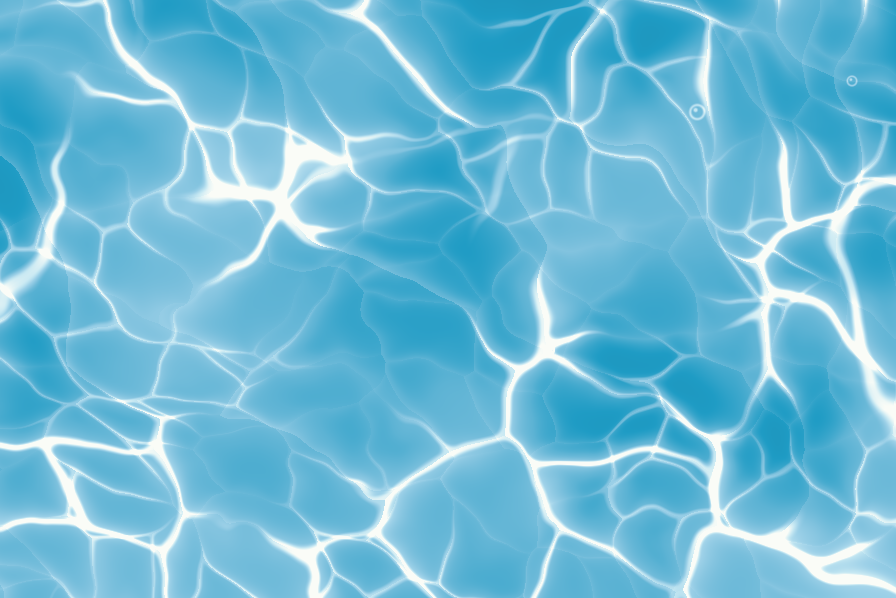
Reproduce this texture procedurally as a WebGL 1 fragment shader.

```glsl
precision highp float;
// Sunlit pool water: bright caustic lines over blue, softly shaded hollows.
// Two warped Voronoi nets give lines and glow, contours of noise add long
// sweeping folds, and one tone value is finally mapped through a colour ramp.
uniform vec2 u_resolution;

const vec3 DEEP  = vec3(0.12, 0.61, 0.77);
const vec3 BLUE  = vec3(0.36, 0.70, 0.83);
const vec3 SKY   = vec3(0.50, 0.76, 0.87);
const vec3 PALE  = vec3(0.62, 0.82, 0.91);
const vec3 FOAM  = vec3(0.78, 0.91, 0.95);
const vec3 LIGHT = vec3(0.98, 0.99, 0.97);

const float NET_SCALE = 5.2;        // large cells per canvas height
const float FINE_SCALE = 9.5;       // small cells per canvas height
const float FLOW_ANGLE = -0.55;     // main direction of the cells
const float FLOW_STRETCH = 0.76;    // below 1 lengthens cells along the flow
const float LINE_WIDTH = 0.042;     // in cell units
const float GLOW_WIDTH = 0.105;     // in cell units
const float BASE_TONE = 0.07;
const float BUBBLE_SCALE = 4.0;
const float BUBBLE_CHANCE = 0.24;
const vec2 LIGHT_SIDE = vec2(0.7, 0.9);

vec2 hash2(vec2 p) {
  vec3 q = fract(p.xyx * vec3(0.1031, 0.1030, 0.0973));
  q += dot(q, q.yzx + 33.33);
  return fract((q.xx + q.yz) * q.zy);
}

float noise(vec2 p) {
  vec2 i = floor(p), f = fract(p);
  f = f * f * f * (f * (f * 6.0 - 15.0) + 10.0);
  float low = mix(hash2(i).x, hash2(i + vec2(1.0, 0.0)).x, f.x);
  float high = mix(hash2(i + vec2(0.0, 1.0)).x, hash2(i + 1.0).x, f.x);
  return mix(low, high, f.y);
}

vec2 noise2(vec2 p) {
  return vec2(noise(p), noise(p + vec2(37.2, 81.7))) - 0.5;
}

float smoothMin(float a, float b, float k) {
  float h = max(k - abs(a - b), 0.0) / k;
  return min(a, b) - h * h * k * 0.25;
}

// x: rounded distance to the cell wall, yz: vector to the cell's seed
vec3 cellNet(vec2 p) {
  vec2 cell = floor(p), f = fract(p), home = vec2(0.0), seed = vec2(8.0);
  for (int y = -1; y <= 1; y++)
    for (int x = -1; x <= 1; x++) {
      vec2 g = vec2(float(x), float(y));
      vec2 r = g + hash2(cell + g) - f;
      if (dot(r, r) < dot(seed, seed)) { seed = r; home = g; }
    }
  float wall = 1.0;
  for (int y = -2; y <= 2; y++)
    for (int x = -2; x <= 2; x++) {
      vec2 g = home + vec2(float(x), float(y));
      vec2 r = g + hash2(cell + g) - f;
      vec2 gap = r - seed;
      if (dot(gap, gap) > 0.0001)
        wall = smoothMin(wall, dot(0.5 * (seed + r), normalize(gap)), 0.07);
    }
  return vec3(max(wall, 0.0), seed);
}

// Sharp line plus a glow that is stronger on the lit side
float caustic(vec2 p, float power, float glowGain, float lineGain) {
  vec3 net = cellNet(p);
  float side = clamp(1.0 + dot(net.yz, LIGHT_SIDE), 0.4, 1.6);
  float glow = exp(-net.x / GLOW_WIDTH) * side;
  float width = LINE_WIDTH * (0.45 + 0.9 * power);
  float line = 1.0 - smoothstep(width * 0.15, width, net.x);
  return glowGain * glow * (0.35 + 0.65 * power) + lineGain * line * power;
}

// Rim and glint of scattered air bubbles
float bubbles(vec2 p) {
  vec2 q = p * BUBBLE_SCALE, id = floor(q), pick = hash2(id + 51.0);
  vec2 d = fract(q) - 0.25 - 0.5 * hash2(id + 9.0);
  float radius = mix(0.035, 0.10, pick.y * pick.y), r = length(d) / radius;
  float rim = smoothstep(0.3, 0.0, abs(r - 0.85));
  float glint = smoothstep(0.4, 0.1, length(d / radius - vec2(-0.2, 0.25)));
  return step(pick.x, BUBBLE_CHANCE) * (0.45 * rim + 0.5 * glint);
}

vec3 waterColour(float t) {
  vec3 c = DEEP * (1.0 + 0.4 * clamp(t, -0.3, 0.0));
  c = mix(c, BLUE, clamp(t * 5.0, 0.0, 1.0));
  c = mix(c, SKY, clamp(t * 5.0 - 1.0, 0.0, 1.0));
  c = mix(c, PALE, clamp(t * 5.0 - 2.0, 0.0, 1.0));
  c = mix(c, FOAM, clamp(t * 5.0 - 3.0, 0.0, 1.0));
  return mix(c, LIGHT, clamp(t * 5.0 - 4.0, 0.0, 1.0));
}

void main() {
  vec2 p = gl_FragCoord.xy / u_resolution.y;
  vec2 bent = p + 0.16 * noise2(p * 2.6 + 4.0) + 0.055 * noise2(p * 8.0)
            + 0.016 * noise2(p * 21.0);
  float ca = cos(FLOW_ANGLE), sa = sin(FLOW_ANGLE);
  vec2 flow = vec2(ca * bent.x + sa * bent.y, ca * bent.y - sa * bent.x);
  flow.x *= FLOW_STRETCH;

  // Broad light and dark pools, hazier towards the bottom
  float pool = 0.6 * noise(bent * 3.0 + 13.0) + 0.4 * noise(bent * 7.0 + 2.0);
  float tone = BASE_TONE + 0.55 * (pool - 0.5) + 0.10 * (1.0 - p.y);

  // Caustic nets fade in and out across the surface
  float power = smoothstep(0.28, 0.72, noise(p * 4.5 + 20.0));
  float finePower = smoothstep(0.40, 0.85, noise(p * 5.5 + 60.0));
  tone += caustic(flow * NET_SCALE + 7.0, power, 0.42, 0.60);
  tone += caustic(flow * FINE_SCALE + 31.0, finePower, 0.22, 0.30);

  // Long folds along a contour of slow noise
  float fold = abs(noise(flow * 2.3 + 3.0) - 0.5);
  float foldPower = smoothstep(0.35, 0.7, noise(p * 3.2 + 44.0));
  tone += foldPower * (0.6 * smoothstep(0.022, 0.004, fold) + 0.22 * exp(-fold * 18.0));

  tone += bubbles(p);
  gl_FragColor = vec4(waterColour(tone), 1.0);
}
```
